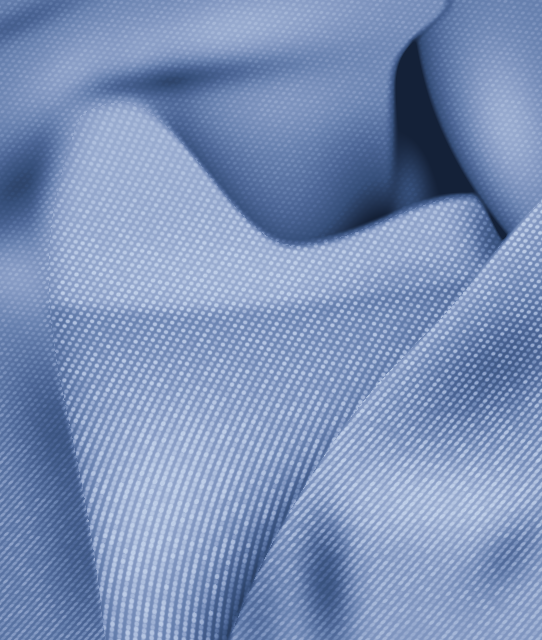
Reproduce this texture procedurally as a Shadertoy shader.

```glsl
// Softly folded blue woven cloth seen close up with a shallow depth of field.
// Each fold is a region bounded by a smooth curve with its own soft shading;
// staggered stitches that merge into slanting ribs lie over it.

float edge(float d, float w) { return smoothstep(-w, w, d); }

// Soft elliptical patch; slope shears it along x.
float patchAt(vec2 p, float x, float y, float rx, float ry, float slope) {
    vec2 d = p - vec2(x, y);
    d.y -= slope * d.x;
    d /= vec2(rx, ry);
    return exp(-dot(d, d));
}

float hash(vec2 c) {
    vec3 k = fract(vec3(c.xyx) * 0.1031);
    k += dot(k, k.yzx + 33.33);
    return fract((k.x + k.y) * k.z);
}

// Staggered stitches; rib joins them into slanting lines.
float weave(vec2 uv, float rib) {
    uv.x += 0.5 * mod(floor(uv.y), 2.0) + (0.25 + 0.25 * rib) * (fract(uv.y) - 0.5);
    vec2 wave = 0.5 - 0.5 * cos(6.2832 * fract(uv));
    float stitch = smoothstep(0.0, 0.8, wave.x * mix(1.0, wave.y, 0.8 - 0.35 * rib));
    return stitch * (0.65 + 0.7 * hash(floor(uv))) - 0.45 - 0.06 * rib;
}

vec3 clothColour(float l) {
    vec3 c = mix(vec3(0.08, 0.13, 0.22), vec3(0.21, 0.31, 0.48), clamp(l * 5.0, 0.0, 1.0));
    c = mix(c, vec3(0.30, 0.40, 0.59), clamp(l * 5.0 - 1.0, 0.0, 1.0));
    c = mix(c, vec3(0.41, 0.51, 0.69), clamp(l * 5.0 - 2.0, 0.0, 1.0));
    c = mix(c, vec3(0.53, 0.61, 0.77), clamp(l * 5.0 - 3.0, 0.0, 1.0));
    c = mix(c, vec3(0.64, 0.71, 0.84), clamp(l * 5.0 - 4.0, 0.0, 1.0));
    return mix(c, vec3(0.75, 0.81, 0.91), clamp(l * 3.0 - 3.0, 0.0, 1.0));
}

void mainImage(out vec4 fragColor, in vec2 fragCoord) {
    // Height units, y pointing down from the top.
    vec2 p = fragCoord / iResolution.y;
    p.y = 1.0 - p.y;
    float x = p.x, y = p.y;

    // Outlines of the folds
    float dy = y - 0.43, t = y - 0.3125;
    float leftX = 0.076 + 0.8 * dy * dy / (1.0 + 6.0 * max(dy, 0.0) * abs(dy));
    float rimY = 0.16 + 0.224 * smoothstep(0.19, 0.46, x)
               - 0.078 * smoothstep(0.46, 0.74, x) + 0.08 * smoothstep(0.735, 0.80, x);
    float creaseY = 0.484 - 0.21 * (x - 0.25) * (x - 0.25);
    float hollowX = 0.612 + 0.09 * exp(-y * y / 0.004);
    float cornerX = 0.64 + 1.1 * y * y;
    float rightX = 0.846 - 1.045 * t + 0.487 * t * t + 0.02 * exp(-pow((y - 0.48) / 0.1, 2.0));

    // Blurred cloth at the left
    float back = 0.62 + 0.20 * patchAt(p, 0.12, 0.11, 0.10, 0.06, -0.5)
        - 0.20 * patchAt(p, 0.02, 0.04, 0.12, 0.025, -0.45)
        - 0.36 * patchAt(p, 0.03, 0.29, 0.10, 0.07, -0.6)
        + 0.18 * patchAt(p, 0.02, 0.43, 0.09, 0.06, 0.2)
        - 0.24 * patchAt(p, 0.09, 0.67, 0.07, 0.10, 0.5)
        - 0.20 * patchAt(p, 0.13, 0.87, 0.06, 0.12, 0.6);

    // Upper sheet, darkening towards its rolled rim
    float upper = 0.70 + 0.20 * patchAt(p, 0.34, 0.05, 0.20, 0.05, -0.2)
        - 0.36 * patchAt(p, 0.24, 0.128, 0.20, 0.025, -0.13)
        + 0.08 * patchAt(p, 0.44, 0.17, 0.16, 0.05, -0.1)
        - 0.22 * patchAt(p, 0.58, 0.30, 0.08, 0.12, 0.0)
        - 0.42 * smoothstep(0.2, 0.3, x) * exp(-max(rimY - y, 0.0) / 0.09);

    // Dark hollow and the sheet in the top right corner
    float hollow = 0.15 - 0.16 * exp(-max(cornerX - x, 0.0) / 0.03)
        + 0.14 * patchAt(p, 0.64, 0.30, 0.03, 0.06, 0.0)
        - 0.15 * patchAt(p, 0.64, 0.11, 0.03, 0.05, 0.0);
    float corner = 0.62 + 0.28 * patchAt(p, 0.79, 0.20, 0.07, 0.12, 0.6)
        - 0.50 * exp(-max(x - cornerX, 0.0) / 0.035);

    // Central fold, with a crease across it and shade against its neighbour
    float below = y - creaseY;
    float front = 0.91 + 0.08 * patchAt(p, 0.35, 0.43, 0.25, 0.06, 0.0)
        - 0.17 * edge(below, 0.016) * exp(-max(below, 0.0) / 0.16)
        + 0.12 * patchAt(p, 0.25, 0.78, 0.10, 0.14, -0.5)
        - 0.45 * patchAt(p, 0.78, 0.37, 0.05, 0.06, 0.6)
        - 0.12 * patchAt(p, 0.62, 0.44, 0.12, 0.03, -0.2)
        - 0.22 * exp(-max(x - leftX, 0.0) / 0.03) * smoothstep(0.3, 0.6, y)
        - (0.14 + 0.56 * smoothstep(0.6, 0.95, y)) * exp(-max(rightX - x, 0.0) / 0.06);

    // Near fold at the right
    float near = 0.80 + 0.16 * exp(-max(x - rightX, 0.0) / 0.04) * (1.0 - smoothstep(0.55, 0.9, y))
        - 0.28 * patchAt(p, 0.78, 0.57, 0.13, 0.09, -0.5)
        + 0.20 * patchAt(p, 0.68, 0.78, 0.20, 0.07, 0.1)
        - 0.45 * patchAt(p, 0.51, 0.91, 0.04, 0.11, 0.4)
        - 0.26 * patchAt(p, 0.80, 0.86, 0.06, 0.05, -0.7)
        - 0.25 * patchAt(p, 0.40, 0.97, 0.05, 0.12, 0.0);

    // Stack the layers; outlines sharpen towards the lower foreground
    float leftMask = edge(x - leftX, mix(0.07, 0.008, smoothstep(0.0, 0.7, y)));
    float frontMask = leftMask * edge(y - rimY, mix(0.03, 0.011, smoothstep(0.15, 0.3, x)));
    float nearMask = edge(x - rightX, 0.006);
    float light = mix(back, upper, leftMask);
    light = mix(light, hollow, edge(x - hollowX, 0.012));
    light = mix(light, corner, edge(x - max(cornerX, hollowX), 0.012));
    light = mix(mix(light, front, frontMask), near, nearMask);
    light = 0.76 + 1.3 * (light - 0.72);

    // Thread direction bends with each fold
    float lower = smoothstep(0.5, 0.75, y);
    vec2 uv = vec2(x + 0.15 * y, y - 0.12 * x) * vec2(100.0, 135.0);
    if (frontMask > 0.5) uv = vec2(x - 0.5 * dy * abs(dy), y - 0.22 * x) * vec2(92.0, 118.0);
    if (nearMask > 0.5) uv = vec2(x + 0.1 * y, y - 0.36 * x + 0.1 * x * x) * vec2(92.0, 118.0);
    float focus = mix(0.25, 0.6, smoothstep(0.4, 0.8, y));
    focus = mix(focus, mix(0.4, 1.0, smoothstep(0.2, 0.52, y)), frontMask);
    focus = mix(focus, 1.0 - 0.5 * smoothstep(0.7, 1.0, y), nearMask);
    light += 0.48 * focus * weave(uv, lower) * smoothstep(0.0, 0.6, light);

    fragColor = vec4(clothColour(light), 1.0);
}
```
